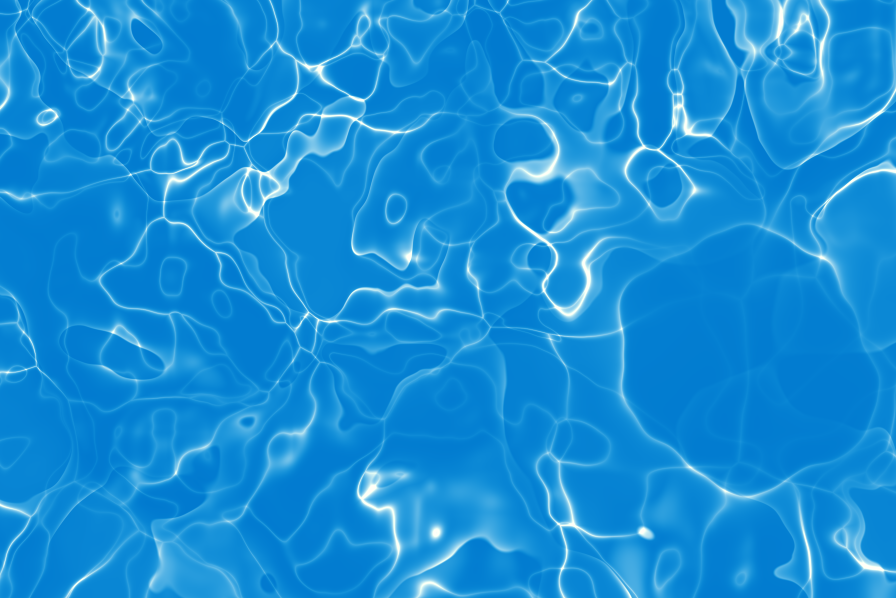
Write a WebGL 1 fragment shader that draws this texture.

```glsl
precision highp float;
// Sunlit pool water: a net of caustic light on a blue floor, seen through ripples.
// The ripple slope bends the lookup point, which folds the net into nested loops,
// cusps and soft sheets; a calm round patch with a bright rim lies at the right.

uniform vec2 u_resolution;

#define CALM_CENTER vec2(1.245, 0.40)
#define CALM_RADIUS 0.215
#define RIPPLE_SCALE 3.4
#define RIPPLE_BEND 0.13
#define NET_SCALE 4.0
#define NET_WIDTH 0.048
#define FOLD_SCALE 3.6
#define FOLD_TAIL 0.075
#define THREAD_SCALE 6.0
#define THREAD_WIDTH 0.03
#define BASE_LIGHT 0.085
#define SAMPLES 3

vec2 hash2(vec2 p) {
  vec3 h = fract(p.xyx * vec3(0.1031, 0.1030, 0.0973));
  h += dot(h, h.yzx + 33.33);
  return fract((h.xx + h.yz) * h.zy);
}

vec2 slopeAt(vec2 cell) {
  float angle = 6.2832 * hash2(cell + 71.0).x;
  return vec2(cos(angle), sin(angle));
}

// Gradient noise: value in x, its derivative in yz
vec3 noiseSlope(vec2 p) {
  vec2 i = floor(p), f = p - i;
  vec2 u = f * f * f * (f * (f * 6.0 - 15.0) + 10.0);
  vec2 du = 30.0 * f * f * (f * (f - 2.0) + 1.0);
  vec2 e = vec2(1.0, 0.0);
  vec2 ga = slopeAt(i), gb = slopeAt(i + e);
  vec2 gc = slopeAt(i + e.yx), gd = slopeAt(i + e.xx);
  float a = dot(ga, f), b = dot(gb, f - e);
  float c = dot(gc, f - e.yx), d = dot(gd, f - e.xx);
  float k = a - b - c + d;
  float value = a + u.x * (b - a) + u.y * (c - a) + u.x * u.y * k;
  vec2 slope = ga + u.x * (gb - ga) + u.y * (gc - ga)
             + u.x * u.y * (ga - gb - gc + gd)
             + du * (u.yx * k + vec2(b, c) - a);
  return vec3(value, slope);
}

float noise(vec2 p) { return noiseSlope(p).x; }

// Gap between the two nearest cell points: zero along the net
float netGap(vec2 p) {
  vec2 i = floor(p), f = p - i;
  float nearest = 9.0, second = 9.0;
  for (int y = -1; y <= 1; y++) {
    for (int x = -1; x <= 1; x++) {
      vec2 o = vec2(float(x), float(y));
      float d = length(o + hash2(i + o) - f);
      second = min(second, max(nearest, d));
      nearest = min(nearest, d);
    }
  }
  return second - nearest;
}

// Sum of ripple slopes over three sizes
vec2 rippleBend(vec2 p) {
  vec2 bend = vec2(0.0);
  float scale = RIPPLE_SCALE, amount = RIPPLE_BEND;
  for (int i = 0; i < 3; i++) {
    bend += amount * noiseSlope(p * scale + 17.0 * float(i)).yz;
    scale *= 2.05;
    amount *= 0.4;
  }
  return bend;
}

float waterLight(vec2 p) {
  // Calm patch and how lively the water is around it
  float rim = length(p - CALM_CENTER) - CALM_RADIUS
            + 0.06 * noise(p * 5.0) + 0.014 * noise(p * 15.0);
  float outside = smoothstep(-0.04, 0.10, rim);
  float lively = smoothstep(-0.5, 0.6, p.y - 0.45 * p.x + 0.3 * noise(p * 2.0));
  float activity = mix(0.15, mix(0.5, 1.05, lively), outside);
  vec2 q = p + activity * rippleBend(p);

  // Net, one-sided folds and fine threads, each fading in places
  float net = exp(-netGap(q * NET_SCALE) / NET_WIDTH);
  float side = noise(q * FOLD_SCALE + 40.0);
  float fold = smoothstep(-0.012, 0.012, side) * exp(-max(side, 0.0) / FOLD_TAIL);
  float thread = exp(-abs(noise(q * THREAD_SCALE + 90.0)) / THREAD_WIDTH);
  float fadeA = smoothstep(-0.45, 0.5, noise(p * 4.5 + 11.0));
  float fadeB = smoothstep(-0.4, 0.45, noise(p * 6.0 + 53.0));
  float light = net * (0.2 + 0.75 * fadeA) + fold * (0.1 + 0.6 * fadeB)
              + thread * (0.12 + 0.3 * fadeA);

  // Soft sheen and rare white glints
  float sheen = smoothstep(-0.15, 0.55, noise(q * 2.5 + 7.0));
  float glint = smoothstep(0.3, 0.6, noise(q * 5.0 + 23.0)) * fadeB;
  light += 0.12 * sheen + 0.4 * glint;
  light *= mix(0.18, 1.0, outside);

  // Bright rim with a glow on its outer side
  float glow = smoothstep(-0.004, 0.004, rim) * exp(-max(rim, 0.0) / 0.025);
  light += (0.5 * exp(-abs(rim) / 0.004) + 0.25 * glow) * (0.35 + 0.8 * fadeA);
  return BASE_LIGHT + light + 0.03 * noise(p * 3.0 + 5.0);
}

// Deep blue through cyan to white
vec3 waterColor(float light) {
  float s = clamp(light, 0.05, 1.0);
  return vec3(s * s, 0.45 + 0.4 * s + 0.2 * s * s * s * s, 0.80 + 0.17 * s);
}

void main() {
  vec3 color = vec3(0.0);
  for (int y = 0; y < SAMPLES; y++) {
    for (int x = 0; x < SAMPLES; x++) {
      vec2 offset = (vec2(float(x), float(y)) + 0.5) / float(SAMPLES) - 0.5;
      color += waterColor(waterLight((gl_FragCoord.xy + offset) / u_resolution.y));
    }
  }
  gl_FragColor = vec4(color / float(SAMPLES * SAMPLES), 1.0);
}
```
